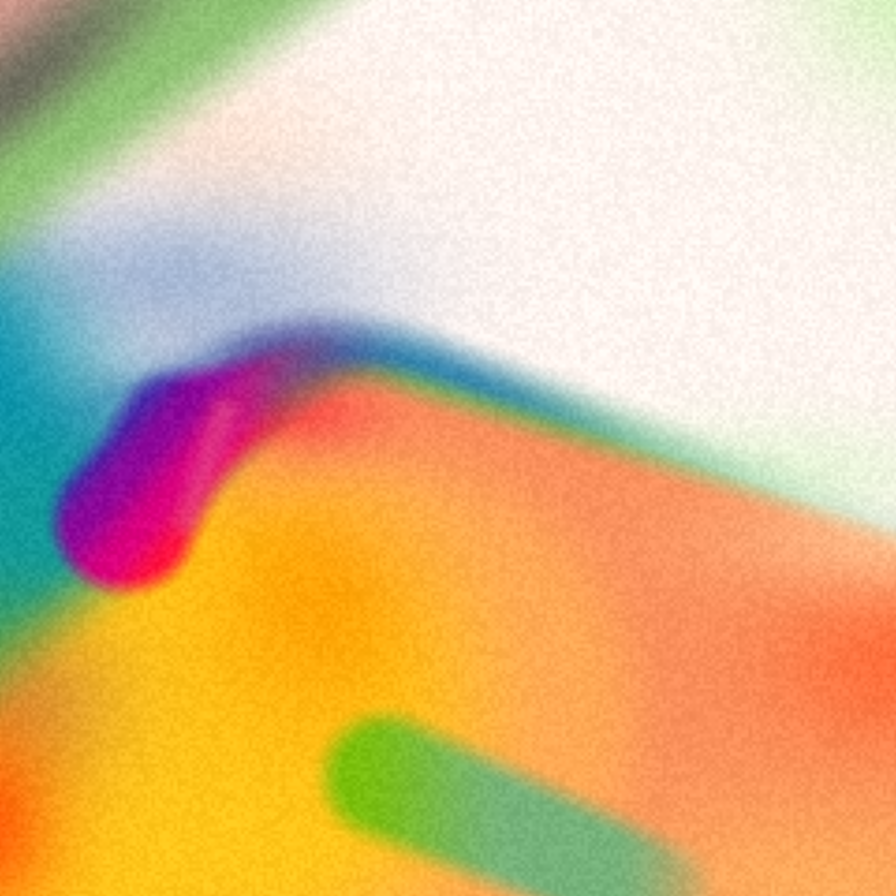
Reproduce this background procedurally as a Shadertoy shader.

```glsl
// Soft blurred colour field: a pale sky over a warm orange slope, split by a
// blue-green ribbon that swells into a magenta lobe, with a green leaf below.
// Layers are blended with smooth masks from curves, capsules and gaussians.

float hash(vec2 p) {
    vec3 q = fract(vec3(p.xyx) * 0.1031);
    q += dot(q, q.yzx + 33.33);
    return fract((q.x + q.y) * q.z);
}

float grain(vec2 p) {
    vec2 i = floor(p), f = fract(p);
    f = f * f * (3.0 - 2.0 * f);
    return mix(mix(hash(i), hash(i + vec2(1, 0)), f.x),
               mix(hash(i + vec2(0, 1)), hash(i + vec2(1, 1)), f.x), f.y) - 0.5;
}

float softMin(float a, float b, float k) {
    float h = max(k - abs(a - b), 0.0) / k;
    return min(a, b) - h * h * k * 0.25;
}

// Distance to a capsule whose radius runs from ra to rb.
float capsule(vec2 p, vec2 a, vec2 b, float ra, float rb) {
    vec2 ab = b - a;
    float t = clamp(dot(p - a, ab) / dot(ab, ab), 0.0, 1.0);
    return length(p - a - ab * t) - mix(ra, rb, t);
}

float glow(vec2 p, vec2 center, vec2 size) {
    vec2 d = (p - center) / size;
    return exp(-dot(d, d));
}

// 1 below the edge, 0 above it.
float below(float edge, float softness, float v) {
    return 1.0 - smoothstep(edge - softness, edge + softness, v);
}

vec3 skyColor(vec2 p, float crest) {
    vec3 c = vec3(1.0, 0.96, 0.94);
    c = mix(c, vec3(0.83, 0.95, 0.73), glow(p, vec2(1.03, 1.03), vec2(0.14)));
    c = mix(c, vec3(0.86, 0.96, 0.80), 0.7 * glow(p, vec2(0.85, 0.47), vec2(0.22, 0.06)));
    c = mix(c, vec3(1.0, 0.89, 0.82), 0.9 * glow(p, vec2(0.24, 0.83), vec2(0.16, 0.1)));
    c = mix(c, vec3(0.66, 0.73, 0.84), glow(p, vec2(0.17, 0.69), vec2(0.22, 0.09)));
    float haze = exp(-max(p.y - crest, 0.0) / 0.03) * below(0.4, 0.15, p.x);
    c = mix(c, vec3(0.38, 0.52, 0.74), 0.7 * haze);

    // Teal side
    vec3 teal = mix(vec3(0.30, 0.62, 0.30), vec3(0.07, 0.60, 0.60), smoothstep(0.25, 0.4, p.y));
    teal = mix(teal, vec3(0.05, 0.58, 0.68), smoothstep(0.4, 0.6, p.y));
    teal = mix(teal, vec3(0.38, 0.58, 0.55), smoothstep(0.63, 0.8, p.y));
    c = mix(c, teal, below(0.11, 0.12, p.x + 0.6 * (p.y - 0.57)));

    // Diagonal corner bands
    float d = dot(p - vec2(0.13, 0.8), vec2(-0.6, 0.8));
    c = mix(c, vec3(0.56, 0.76, 0.45), smoothstep(-0.025, 0.065, d));
    c = mix(c, vec3(0.43, 0.43, 0.37), smoothstep(0.07, 0.15, d) * below(0.16, 0.14, p.x));
    return mix(c, vec3(0.82, 0.60, 0.55), smoothstep(0.15, 0.24, d));
}

vec3 slopeColor(vec2 p) {
    vec3 c = vec3(1.0, 0.78, 0.10);
    c = mix(c, vec3(1.0, 0.64, 0.02), glow(p, vec2(0.36, 0.34), vec2(0.13, 0.15)));
    float r = length(p - vec2(0.25, 0.2));
    c = mix(c, vec3(1.0, 0.66, 0.33), smoothstep(0.17, 0.38, r) * smoothstep(0.12, 0.45, p.x + 0.3 * p.y));
    float arc = length(p - vec2(0.42, 0.2)) - 0.28;
    c = mix(c, vec3(0.98, 0.56, 0.36), smoothstep(-0.05, 0.06, arc) * smoothstep(0.2, 0.4, p.x));
    c = mix(c, vec3(1.0, 0.42, 0.22), 0.9 * glow(p, vec2(1.0, 0.26), vec2(0.13, 0.1)));
    c = mix(c, vec3(1.0, 0.70, 0.36), 0.8 * glow(p, vec2(0.9, 0.0), vec2(0.25, 0.11)));
    c = mix(c, vec3(1.0, 0.78, 0.58), 0.8 * glow(p, vec2(1.02, 0.4), vec2(0.2, 0.06)));
    c = mix(c, vec3(0.98, 0.28, 0.28), 0.85 * glow(p, vec2(0.33, 0.54), vec2(0.09, 0.04)));
    c = mix(c, vec3(0.82, 0.55, 0.22), 0.85 * glow(p, vec2(0.02, 0.22), vec2(0.11, 0.1)));
    return mix(c, vec3(1.0, 0.36, 0.03), glow(p, vec2(-0.02, 0.08), vec2(0.08, 0.11)));
}

vec3 lobeColor(vec2 p) {
    float s = dot(p - vec2(0.14, 0.42), vec2(0.75, -0.66));
    vec3 c = mix(vec3(0.26, 0.16, 0.66), vec3(0.55, 0.03, 0.60), smoothstep(-0.08, -0.035, s));
    c = mix(c, vec3(0.86, 0.0, 0.49), smoothstep(-0.035, 0.02, s));
    c = mix(c, vec3(1.0, 0.07, 0.24), smoothstep(0.02, 0.065, s));
    float streak = capsule(p, vec2(0.21, 0.42), vec2(0.25, 0.54), 0.0, 0.0);
    c = mix(c, vec3(0.88, 0.30, 0.52), 0.6 * exp(-streak * streak / 0.0003));
    return mix(c, vec3(0.56, 0.36, 0.40), smoothstep(0.24, 0.38, p.x) * smoothstep(0.50, 0.57, p.y));
}

void mainImage(out vec4 fragColor, in vec2 fragCoord) {
    vec2 p = fragCoord / iResolution.xy;

    // Lower and upper edges of the ribbon
    float base = softMin(0.25 + 0.9 * p.x, 0.70 - 0.3 * p.x, 0.08);
    float crest = softMin(0.51 + 0.4 * p.x, 0.80 - 0.38 * p.x, 0.1);

    vec3 col = skyColor(p, crest);
    float soft = mix(0.07, 0.02, smoothstep(0.1, 0.4, p.x));

    // Ribbon
    float v = clamp((p.y - base) / max(crest - base, 0.01), 0.0, 1.0);
    vec3 ribbon = mix(vec3(0.34, 0.30, 0.60), vec3(0.20, 0.52, 0.68), smoothstep(0.32, 0.47, p.x));
    ribbon = mix(ribbon, vec3(0.45, 0.74, 0.58), smoothstep(0.5, 0.75, p.x));
    ribbon = mix(mix(vec3(0.58, 0.40, 0.36), vec3(0.48, 0.68, 0.36), smoothstep(0.35, 0.48, p.x)),
                 ribbon, smoothstep(0.05, 0.6, v));
    float ribbonMask = below(crest, 0.03, p.y) * smoothstep(0.2, 0.3, p.x);
    col = mix(col, ribbon, ribbonMask * mix(1.0, 0.25, smoothstep(0.6, 0.95, p.x)));
    col = mix(col, slopeColor(p), below(base, soft, p.y));

    // Magenta lobe, fading into the ribbon
    float lobe = softMin(capsule(p, vec2(0.14, 0.42), vec2(0.2, 0.515), 0.078, 0.06),
                         capsule(p, vec2(0.2, 0.515), vec2(0.36, 0.59), 0.06, 0.03), 0.03);
    col = mix(col, lobeColor(p), below(0.0, 0.016, lobe) * below(0.32, 0.09, p.x));

    // Green leaf
    float leaf = capsule(p, vec2(0.43, 0.133), vec2(0.74, 0.0), 0.066, 0.055);
    vec3 leafColor = mix(vec3(0.48, 0.75, 0.04), vec3(0.46, 0.70, 0.48), smoothstep(0.38, 0.58, p.x));
    col = mix(col, leafColor, below(0.0, 0.02, leaf) * below(0.76, 0.08, p.x));

    col += 0.07 * grain(p * 240.0);
    fragColor = vec4(clamp(col, 0.0, 1.0), 1.0);
}
```
